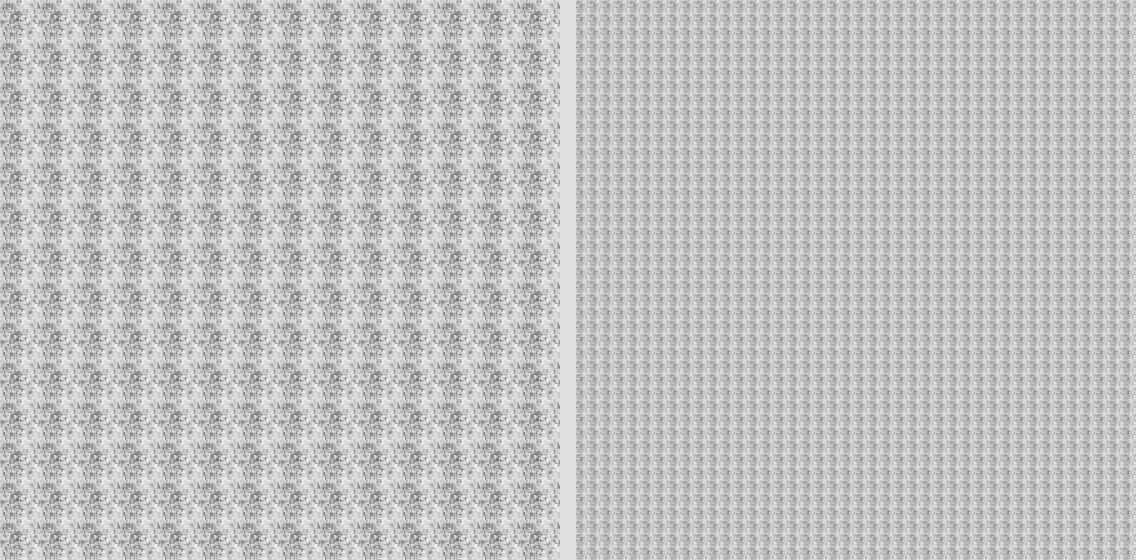
Left: one tile. Right: repeated 3 by 3.
This pattern is drawn by a WebGL 1 fragment shader. Its source:

```glsl
precision highp float;

uniform vec2 u_resolution;

const float REPEATS = 14.0;
const float TAU = 6.2831853;
const int SAMPLES = 3;

float hash(vec2 p) {
    return fract(sin(dot(p, vec2(127.1, 311.7))) * 43758.5453);
}

// Value noise that wraps over the unit tile.
float tileNoise(vec2 t, vec2 cells, float seed) {
    vec2 p = t * cells;
    vec2 i = floor(p);
    vec2 f = smoothstep(0.0, 1.0, fract(p));
    vec2 lo = mod(i, cells) + seed;
    vec2 hi = mod(i + 1.0, cells) + seed;
    return mix(mix(hash(lo), hash(vec2(hi.x, lo.y)), f.x),
               mix(hash(vec2(lo.x, hi.y)), hash(hi), f.x), f.y);
}

// Soft bump of period one, peaking at the given centre.
float wave(float x, float centre) {
    return 0.5 + 0.5 * cos(TAU * (x - centre));
}

// Broken dark threads running along t.y, each line cut into segments.
float threads(vec2 t, float lines, float segments, float density, float seed) {
    float line = floor(t.x * lines);
    float along = t.y * segments + hash(vec2(line, seed));
    vec2 id = vec2(line + seed, mod(floor(along), segments));
    float present = 1.0 - smoothstep(density - 0.05, density + 0.05, hash(id));
    float strength = mix(0.35, 1.0, hash(id + 53.0));
    float across = abs(fract(t.x * lines) - 0.5);
    float body = 1.0 - smoothstep(0.25, 0.45, across);
    return present * strength * body;
}

// Where the weave gathers into a dark block.
float blockShade(vec2 t) {
    float column = smoothstep(0.25, 0.8, wave(t.x, 0.27));
    float row = smoothstep(0.1, 0.9, wave(t.y, 0.68));
    float patchy = tileNoise(t, vec2(11.0), 11.0) - 0.5;
    return clamp(column * (0.4 + 0.45 * row) + 0.2 * row + 0.3 * patchy, 0.0, 1.0);
}

float weave(vec2 t) {
    float shade = blockShade(t);

    // Pale ground with fine grain and vertical streaks
    float grain = tileNoise(t, vec2(34.0, 28.0), 3.0);
    float streak = tileNoise(t, vec2(30.0, 4.0), 29.0);
    float tone = 0.985 - (0.19 + 0.12 * shade) * grain - 0.07 * streak;

    // Upright and level strokes, meeting in hooks and steps
    float upright = threads(t, 32.0, 12.0, 0.15 + 0.29 * shade, 5.0);
    float level = threads(t.yx, 32.0, 11.0, 0.13 + 0.22 * shade, 17.0);
    float ink = 1.0 - (1.0 - 0.46 * upright) * (1.0 - 0.42 * level);
    return tone * (1.0 - ink);
}

void main() {
    // Average several points in each pixel to smooth the threads
    float tone = 0.0;
    for (int j = 0; j < SAMPLES; j++) {
        for (int i = 0; i < SAMPLES; i++) {
            vec2 offset = (vec2(float(i), float(j)) + 0.5) / float(SAMPLES) - 0.5;
            vec2 uv = (gl_FragCoord.xy + offset) / u_resolution;
            tone += weave(fract(uv * REPEATS));
        }
    }
    gl_FragColor = vec4(vec3(tone / float(SAMPLES * SAMPLES)), 1.0);
}
```
